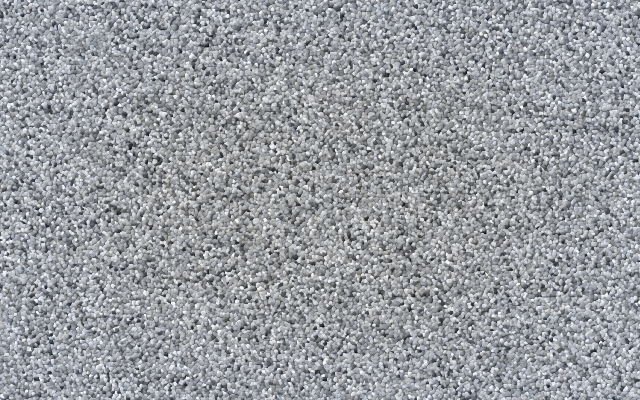
Write a WebGL 1 fragment shader that draws this texture.

```glsl
precision highp float;

uniform vec2 u_resolution;

const float GRAINS_PER_HEIGHT = 136.0;
const vec3 NEUTRAL_TINT = vec3(-0.006, 0.003, 0.010);
const vec3 COOL_TINT = vec3(-0.014, 0.001, 0.034);
const vec3 WARM_SHIFT = vec3(0.022, 0.004, -0.026);

float hash(vec2 p) {
  vec3 q = fract(vec3(p.xyx) * 0.1031);
  q += dot(q, q.yzx + 33.33);
  return fract((q.x + q.y) * q.z);
}

vec2 hash2(vec2 p) {
  return vec2(hash(p + 17.3), hash(p + 71.9));
}

float valueNoise(vec2 p) {
  vec2 cell = floor(p);
  vec2 f = fract(p);
  f = f * f * (3.0 - 2.0 * f);
  float low = mix(hash(cell), hash(cell + vec2(1.0, 0.0)), f.x);
  float high = mix(hash(cell + vec2(0.0, 1.0)), hash(cell + 1.0), f.x);
  return mix(low, high, f.y);
}

float speckle(vec2 id) {
  return hash(id + 5.1) + hash(id + 43.7) - 1.0;
}

// Brightness of one stone, set against its neighbours; a few are pits
float grainTone(vec2 id, float pitShare) {
  float neighbours = speckle(id + vec2(1.0, 0.0)) + speckle(id + vec2(0.0, 1.0));
  float spread = speckle(id) - 0.12 * neighbours;
  float pit = step(hash(id + 91.3), pitShare);
  return (0.660 + 0.30 * spread) * mix(1.0, 0.46, pit);
}

// Soft overlapping stones: x = tone, y = warmth, z = distance to a centre
vec3 gravel(vec2 p, vec2 lightDir, float pitShare) {
  vec2 base = floor(p);
  float nearest = 8.0;
  float total = 0.0;
  vec2 blend = vec2(0.0);
  for (int y = -1; y <= 1; y++) {
    for (int x = -1; x <= 1; x++) {
      vec2 id = base + vec2(float(x), float(y));
      vec2 offset = p - id - hash2(id);
      float d2 = dot(offset, offset);
      float weight = exp(-9.0 * d2) + 1e-6;
      float tone = grainTone(id, pitShare) + 0.20 * dot(offset, lightDir);
      blend += weight * vec2(tone, hash(id + 29.5) - 0.5);
      total += weight;
      nearest = min(nearest, d2);
    }
  }
  return vec3(blend / total, sqrt(nearest));
}

void main() {
  vec2 p = gl_FragCoord.xy / u_resolution.y;
  vec2 centered = gl_FragCoord.xy / u_resolution - 0.5;

  // Small wobble roughens the stone outlines
  vec2 grainPos = p * GRAINS_PER_HEIGHT;
  vec2 wobble = vec2(valueNoise(grainPos * 1.2), valueNoise(grainPos * 1.2 + 57.0));
  grainPos += 0.6 * (wobble - 0.5);

  // Cooler and slightly paler toward the borders
  float border = smoothstep(0.15, 0.65, length(centered));
  float pitShare = mix(0.095, 0.07, border);
  vec3 stone = gravel(grainPos, normalize(vec2(-0.6, 0.8)), pitShare);

  // Shadowed hollows between stones, fine roughness and faint mottling
  float hollow = mix(1.0, 0.58, smoothstep(0.42, 0.95, stone.z));
  float roughness = 0.12 * (valueNoise(grainPos * 1.4 + 13.0) - 0.5);
  float mottling = 0.015 * (valueNoise(p * 9.0 + 3.0) - 0.5);
  float tone = stone.x * hollow + roughness + mottling;
  tone += mix(0.004, 0.022, border);

  vec3 color = vec3(tone) + mix(NEUTRAL_TINT, COOL_TINT, border);
  color += WARM_SHIFT * stone.y;
  gl_FragColor = vec4(clamp(color, 0.09, 0.97), 1.0);
}
```
